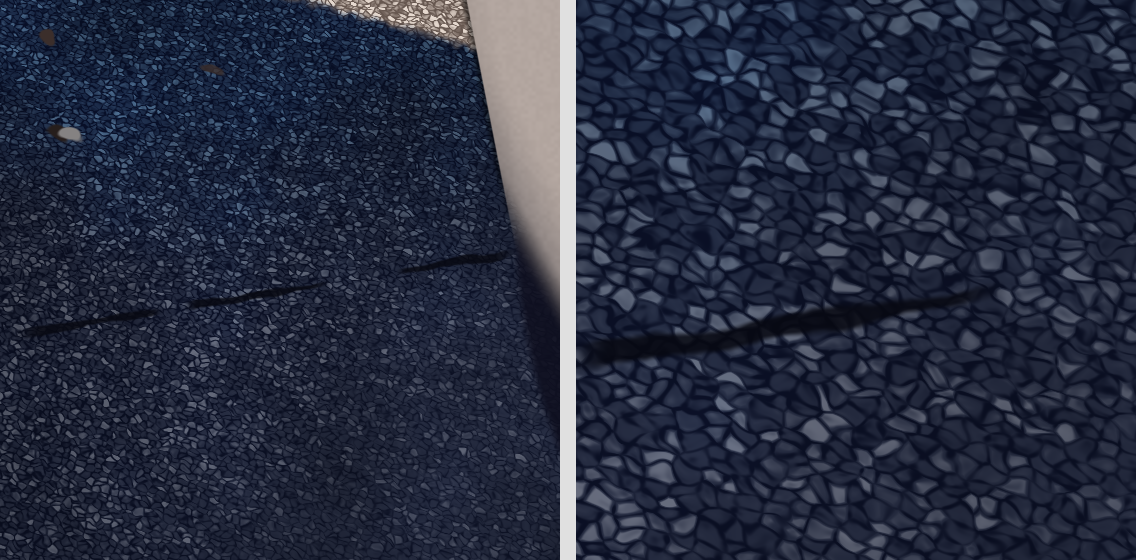
Left: the whole. Right: its middle third, enlarged.
This texture is drawn by a WebGL 1 fragment shader. Its source:

```glsl
precision highp float;
// Shaded blue asphalt with a crack, dry leaves, a sunlit corner and a pale pillar.
uniform vec2 u_resolution;

float hash(vec2 p) {
  return fract(sin(dot(p, vec2(127.1, 311.7))) * 43758.5453);
}

vec2 hash2(vec2 p) {
  return vec2(hash(p), hash(p + 57.3));
}

float noise(vec2 p) {
  vec2 i = floor(p);
  vec2 f = fract(p);
  f = f * f * (3.0 - 2.0 * f);
  float low = mix(hash(i), hash(i + vec2(1.0, 0.0)), f.x);
  float high = mix(hash(i + vec2(0.0, 1.0)), hash(i + 1.0), f.x);
  return mix(low, high, f.y);
}

float fbm(vec2 p) {
  float sum = 0.0;
  float weight = 0.5;
  for (int i = 0; i < 4; i++) {
    sum += weight * noise(p);
    p = p * 2.03 + 11.7;
    weight *= 0.5;
  }
  return sum;
}

vec2 rotate(vec2 p, float angle) {
  float c = cos(angle);
  float s = sin(angle);
  return vec2(c * p.x + s * p.y, c * p.y - s * p.x);
}

// Cellular stones: x = distance to the seam, yz = random values of the stone.
vec3 stones(vec2 p) {
  vec2 cell = floor(p);
  vec2 nearestId = cell;
  float nearest = 8.0;
  float second = 8.0;
  for (int j = -1; j <= 1; j++) {
    for (int i = -1; i <= 1; i++) {
      vec2 id = cell + vec2(float(i), float(j));
      float d = length(id + 0.1 + 0.8 * hash2(id) - p);
      if (d < nearest) {
        second = nearest;
        nearest = d;
        nearestId = id;
      } else {
        second = min(second, d);
      }
    }
  }
  return vec3(second - nearest, hash2(nearestId + 19.0));
}

// Grains shrink toward the top and lean down to the right.
vec2 groundCoords(vec2 uv) {
  vec2 p = vec2(uv.x - 0.5, uv.y) * (80.0 + 20.0 * uv.y);
  p += 0.7 * vec2(noise(p * 0.9), noise(p * 0.9 + 40.0));
  return rotate(p, -0.45) * vec2(0.78, 1.2);
}

float grainTone(vec3 stone, vec2 p) {
  float body = smoothstep(0.0, 0.45, stone.x);
  float tone = body * (0.2 + 0.65 * stone.y * stone.y);
  tone += 0.35 * body * smoothstep(0.93, 1.0, stone.z);
  return tone + 0.32 * (noise(p * 2.3) - 0.32);
}

vec3 asphalt(float tone, vec2 uv) {
  vec3 seam = vec3(0.035, 0.055, 0.13);
  vec3 body = vec3(0.125, 0.155, 0.235);
  vec3 chip = vec3(0.34, 0.38, 0.45);
  vec3 color = mix(seam, body, smoothstep(0.0, 0.32, tone));
  color = mix(color, chip, smoothstep(0.3, 0.95, tone));
  float patches = fbm(uv * 5.0) - 0.47;
  float blue = smoothstep(0.45, 0.9, uv.y + 0.4 * patches);
  color *= mix(vec3(1.06, 1.0, 0.98), vec3(0.78, 0.99, 1.1), blue);
  return color * (1.0 + 0.5 * patches);
}

float crackMask(vec2 uv) {
  float wobble = 0.014 * (fbm(uv * 24.0) - 0.47);
  float path = 0.396 + 0.165 * uv.x + wobble;
  float width = 0.001 + 0.006 * noise(vec2(uv.x * 17.0, 3.0));
  float ends = smoothstep(0.02, 0.08, uv.x) * (1.0 - smoothstep(0.88, 0.93, uv.x));
  float gaps = smoothstep(0.12, 0.45, noise(vec2(uv.x * 13.0, 8.0)));
  return ends * gaps * (1.0 - smoothstep(width, width + 0.005, abs(uv.y - path)));
}

float leafMask(vec2 uv, vec2 center, vec2 size, float angle) {
  vec2 q = rotate(uv - center, angle) / size;
  q.y += 0.5 * q.x * q.x - 0.2;
  return 1.0 - smoothstep(0.75, 1.15, length(q) + 0.4 * (noise(uv * 90.0) - 0.5));
}

vec3 pillarColor(vec2 uv, float edge) {
  vec3 lit = vec3(0.70, 0.65, 0.625);
  vec3 dim = vec3(0.49, 0.46, 0.46);
  float shade = smoothstep(0.26, 0.0, uv.y - 0.58 + 1.8 * (uv.x - 0.918));
  vec3 color = mix(lit, dim, 0.8 * shade);
  color *= 0.95 + 0.05 * smoothstep(0.0, 0.05, edge);
  return color + 0.025 * (noise(uv * 150.0) - 0.5);
}

void main() {
  vec2 uv = gl_FragCoord.xy / u_resolution;
  vec2 p = groundCoords(uv);
  float tone = grainTone(stones(p), p);

  // Ground, softer toward the lower right
  float soft = smoothstep(0.9, 1.6, uv.x + 1.0 - uv.y);
  vec3 color = asphalt(mix(tone, 0.27, 0.4 * soft), uv);
  color = mix(color, vec3(0.025, 0.03, 0.065), 0.85 * crackMask(uv));

  // Sunlit corner
  float sunEdge = uv.y - 1.0 + 0.28 * (uv.x - 0.52) + 0.012 * (noise(uv * 70.0) - 0.5);
  vec3 sunlit = mix(vec3(0.40, 0.34, 0.31), vec3(0.90, 0.85, 0.81), smoothstep(0.0, 0.7, tone));
  color = mix(color, sunlit, smoothstep(-0.006, 0.016, sunEdge));

  // Fallen leaves
  vec3 brown = vec3(0.23, 0.18, 0.17);
  color = mix(color, brown, leafMask(uv, vec2(0.085, 0.934), vec2(0.016, 0.012), -0.7));
  color = mix(color, brown, 0.8 * leafMask(uv, vec2(0.38, 0.875), vec2(0.024, 0.008), -0.3));
  color = mix(color, brown * 0.65, leafMask(uv, vec2(0.103, 0.762), vec2(0.02, 0.012), -0.6));
  color = mix(color, vec3(0.52, 0.51, 0.51), leafMask(uv, vec2(0.127, 0.76), vec2(0.023, 0.011), -0.25));

  // Contact shadow below the pillar
  float depth = max(0.57 - uv.y, 0.0);
  float shadowEdge = uv.x - 0.918 - 0.04 * depth - 0.45 * depth * depth;
  float below = 1.0 - smoothstep(0.56, 0.62, uv.y);
  vec3 shadow = vec3(0.055, 0.06, 0.125) + 0.03 * tone;
  color = mix(color, shadow, below * smoothstep(-0.008, 0.014, shadowEdge));

  // Pillar with a crisp side and a blurred foot
  float side = uv.x - 0.833 - 0.197 * (1.0 - uv.y);
  float foot = uv.y - 0.58 + 1.8 * (uv.x - 0.918);
  float footMask = smoothstep(-0.035, 0.09, foot);
  color *= 1.0 - 0.5 * smoothstep(-0.014, 0.0, side) * footMask;
  color = mix(color, pillarColor(uv, side), smoothstep(-0.0015, 0.002, side) * footMask);

  gl_FragColor = vec4(color, 1.0);
}
```
